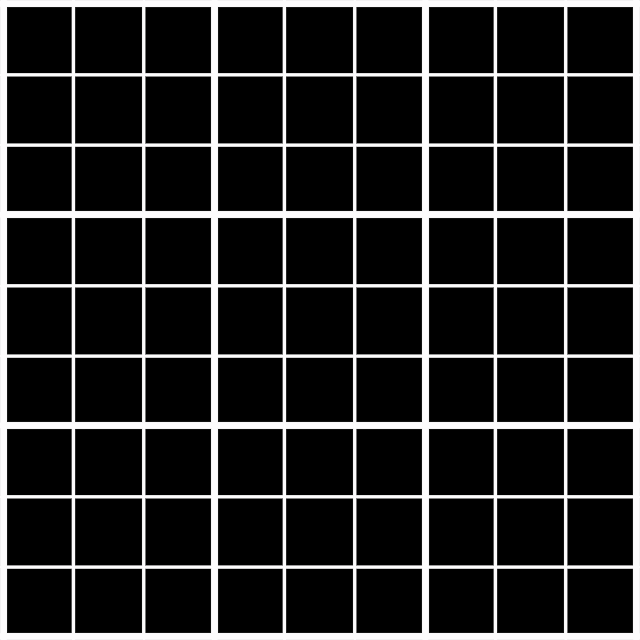
A Shadertoy shader for this pattern:

```glsl
// Black square cells in a 9 by 9 grid, ruled by thin white lines and grouped in threes by thick ones.

#define BLOCKS 3.0                       // thick-ruled blocks per side
#define CELLS 3.0                        // cells per block side
#define THICK_HALF 0.0055                // half width of block lines and border
#define THIN_HALF 0.0027                 // half width of cell lines
#define THIN_SHIFT vec2(-0.0007, 0.0015) // offset of cell lines, right and down
#define EDGE_PIXELS 1.1                  // softness of the line edges
#define CELL_COLOR vec3(0.0)
#define LINE_COLOR vec3(0.993, 0.99, 0.993)

// Distance on each axis to the nearest multiple of pitch
vec2 rulingDistance(vec2 p, float pitch) {
    return abs(mod(p + 0.5 * pitch, pitch) - 0.5 * pitch);
}

// Signed distance to the combined ruling, negative inside a line
float gridDistance(vec2 p) {
    float blockPitch = (1.0 - 2.0 * THICK_HALF) / BLOCKS;
    vec2 q = p - THICK_HALF;
    vec2 thick = rulingDistance(q, blockPitch) - THICK_HALF;
    vec2 thin = rulingDistance(q - THIN_SHIFT, blockPitch / CELLS) - THIN_HALF;
    vec2 nearest = min(thick, thin);
    return min(nearest.x, nearest.y);
}

void mainImage(out vec4 fragColor, in vec2 fragCoord) {
    // Canvas units, measured from the upper left
    vec2 p = fragCoord / iResolution.xy;
    p.y = 1.0 - p.y;

    // Antialiased line coverage
    float edge = EDGE_PIXELS / min(iResolution.x, iResolution.y);
    float line = clamp(0.5 - gridDistance(p) / edge, 0.0, 1.0);

    fragColor = vec4(mix(CELL_COLOR, LINE_COLOR, line), 1.0);
}
```
